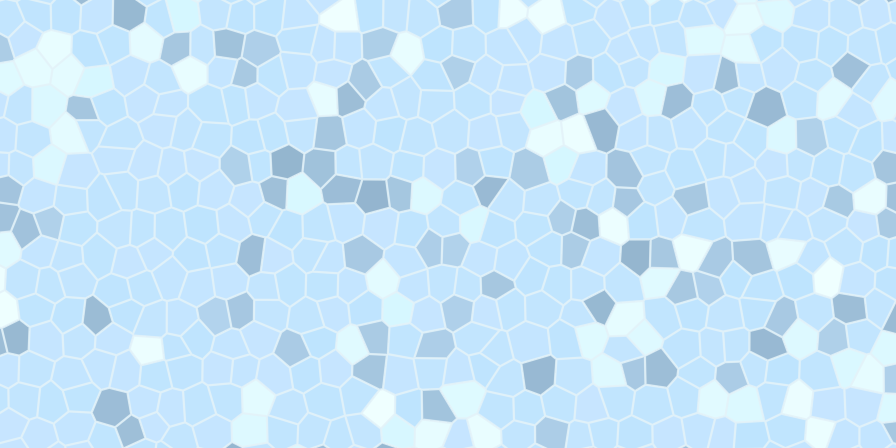
This background is drawn by a WebGL 1 fragment shader. Its source:

```glsl
precision highp float;

uniform vec2 u_resolution;

float hash(vec2 p) {
  return fract(sin(dot(p, vec2(127.1, 311.7))) * 43758.5453);
}

float valueNoise(vec2 p) {
  vec2 i = floor(p);
  vec2 f = smoothstep(0.0, 1.0, p - i);
  float low = mix(hash(i), hash(i + vec2(1.0, 0.0)), f.x);
  float high = mix(hash(i + vec2(0.0, 1.0)), hash(i + 1.0), f.x);
  return mix(low, high, f.y);
}

// Jittered seed point; alternate rows are shifted for rounder cells
vec2 seedPoint(vec2 cell) {
  vec2 jitter = vec2(hash(cell + 3.7), hash(cell + 41.3)) - 0.5;
  float rowShift = 0.5 * mod(cell.y, 2.0) - 0.25;
  return cell + 0.5 + vec2(rowShift, 0.0) + 0.62 * jitter;
}

vec3 tileColor(vec2 cell) {
  float pick = hash(cell + 17.9);
  float shade = hash(cell + 73.1);

  // Accent tiles gather in loose clusters
  float cluster = smoothstep(0.25, 0.75, valueNoise(cell / 3.5 + 9.2));
  float chance = mix(0.35, 1.65, cluster);

  if (pick < 0.16 * chance) {
    return mix(vec3(0.58, 0.71, 0.81), vec3(0.70, 0.83, 0.93), shade);
  }
  if (pick > 1.0 - 0.135 * chance) {
    return mix(vec3(0.83, 0.965, 1.0), vec3(0.94, 1.0, 1.0), shade);
  }
  return mix(vec3(0.745, 0.895, 0.995), vec3(0.78, 0.9, 1.0), shade);
}

void main() {
  vec2 p = gl_FragCoord.xy / u_resolution.y * 15.0;
  vec2 base = floor(p);

  // Nearest seed
  vec2 nearestCell = base;
  vec2 toNearest = vec2(8.0);
  for (int y = -2; y <= 2; y++) {
    for (int x = -2; x <= 2; x++) {
      vec2 cell = base + vec2(float(x), float(y));
      vec2 toSeed = seedPoint(cell) - p;
      if (dot(toSeed, toSeed) < dot(toNearest, toNearest)) {
        toNearest = toSeed;
        nearestCell = cell;
      }
    }
  }

  // Distance to the closest cell border
  float edge = 8.0;
  for (int y = -2; y <= 2; y++) {
    for (int x = -2; x <= 2; x++) {
      vec2 cell = nearestCell + vec2(float(x), float(y));
      vec2 toSeed = seedPoint(cell) - p;
      vec2 across = toSeed - toNearest;
      if (dot(across, across) > 0.0001) {
        edge = min(edge, dot(0.5 * (toSeed + toNearest), normalize(across)));
      }
    }
  }

  // Pale grout over the tiles
  float pixel = 15.0 / u_resolution.y;
  float grout = 1.0 - smoothstep(0.03 - 0.5 * pixel, 0.035 + 0.75 * pixel, edge);
  vec3 color = mix(tileColor(nearestCell), vec3(0.89, 0.95, 0.975), 0.9 * grout);
  gl_FragColor = vec4(color, 1.0);
}
```
